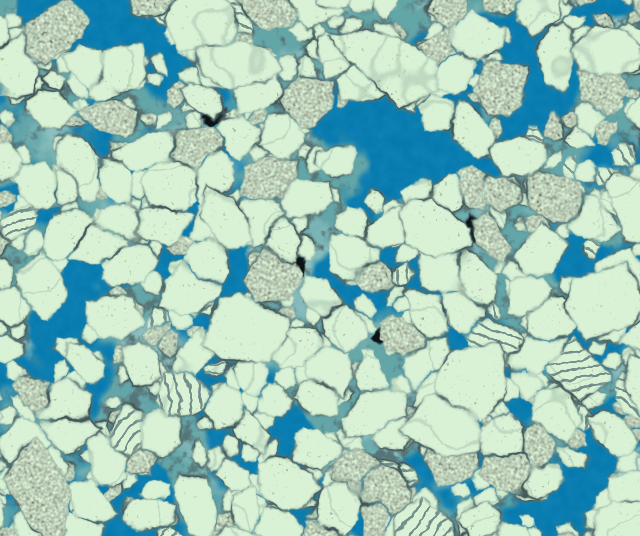
Reproduce this texture procedurally as a WebGL 2 fragment shader.

```glsl
#version 300 es
precision highp float;
// Thin section of a porous sandstone: pale angular grains in blue pores and teal cement.
// Three sizes of jittered polygon grains are packed by nearest signed distance, then
// laid over the pore fill with dusty rims, cracks, cleavage and a few opaque grains.
uniform vec2 u_resolution;
out vec4 fragColor;

const vec3 LIGHT = vec3(0.85, 0.95, 0.84);
const vec3 SHADE = vec3(0.64, 0.75, 0.67);
const vec3 DUST = vec3(0.63, 0.67, 0.60);
const vec3 BLUE = vec3(0.04, 0.49, 0.69);
const vec3 TEAL = vec3(0.39, 0.65, 0.66);
const vec3 PALE_TEAL = vec3(0.55, 0.75, 0.75);
const vec3 SLATE = vec3(0.34, 0.46, 0.47);
const vec3 INK = vec3(0.05, 0.07, 0.08);
const float LARGE_CELL = 0.19, MEDIUM_CELL = 0.084, SMALL_CELL = 0.043;
const float PORE_FREQ = 5.0, PORE_LEVEL = 0.26;
const float EDGE_SOFT = 0.0022, RIM_WIDTH = 0.0065, LINE_WIDTH = 0.0032;
const float DUSTY_SHARE = 0.2, CLEAVED_SHARE = 0.06, OPAQUE_SHARE = 0.014;
const float TAU = 6.28318;

vec3 hash3(vec2 p, float seed) {
  uvec3 v = uvec3(ivec3(vec3(floor(p), seed)) + 4096);
  v = v * 1664525u + 1013904223u;
  v.x += v.y * v.z; v.y += v.z * v.x; v.z += v.x * v.y;
  v ^= v >> 16u;
  v.x += v.y * v.z; v.y += v.z * v.x; v.z += v.x * v.y;
  return vec3(v >> 8u) / 16777216.0;
}

float cornerSlope(vec2 cell, vec2 offset) {
  return dot(hash3(cell, 0.0).xy * 2.0 - 1.0, offset);
}

float gradientNoise(vec2 p) {
  vec2 i = floor(p), f = p - i, e = vec2(1, 0);
  vec2 u = f * f * f * (f * (f * 6.0 - 15.0) + 10.0);
  return mix(mix(cornerSlope(i, f), cornerSlope(i + e, f - e), u.x),
             mix(cornerSlope(i + e.yx, f - e.yx), cornerSlope(i + 1.0, f - 1.0), u.x), u.y);
}

float fbm(vec2 p) {
  float sum = 0.0, amp = 1.0;
  for (int k = 0; k < 4; k++) {
    sum += amp * gradientNoise(p);
    p = mat2(1.6, 1.2, -1.2, 1.6) * p + 7.3;
    amp *= 0.5;
  }
  return sum;
}

vec2 direction(float a) { return vec2(cos(a), sin(a)); }

float poreField(vec2 p) { return gradientNoise(p * PORE_FREQ + 3.7); }

// Irregular convex polygon around a jittered cell centre
float polygon(vec2 p, vec2 id, float seed, vec2 radii) {
  vec3 h = hash3(id, seed);
  vec3 shape = hash3(id, seed + 1.0);
  vec2 q = p - id - 0.5 - (h.xy - 0.5) * 0.7;
  if (dot(q, q) > 1.5) return 1.0;
  vec2 axis = direction(h.z * TAU);
  float stretch = mix(0.74, 1.0, shape.y);
  q = vec2(dot(q, axis), dot(q, vec2(-axis.y, axis.x))) * vec2(stretch, 1.0 / stretch);
  float radius = mix(radii.x, radii.y, shape.x), d = -1.0;
  for (int k = 0; k < 7; k++) {
    vec3 side = hash3(id, seed + 2.0 + float(k));
    float a = (float(k) + 0.8 * (side.x - 0.5)) * TAU / 7.0;
    d = max(d, dot(q, direction(a)) - radius * mix(0.76, 1.1, side.y));
  }
  return d;
}

// Signed edge distance in x, traits of the nearest grain in yzw
vec4 packGrains(vec2 p, float cell, float seed, float keep, vec2 radii) {
  vec2 q = p / cell, base = floor(q);
  float near = 1.0, next = 1.0;
  vec3 traits = vec3(1);
  for (int n = 0; n < 9; n++) {
    vec2 id = base + vec2(n % 3 - 1, n / 3 - 1);
    vec3 t = hash3(id, seed + 20.0);
    if (t.z > keep || poreField((id + 0.5) * cell) > PORE_LEVEL) continue;
    float d = polygon(q, id, seed, radii);
    if (d < near) { next = near; near = d; traits = t; }
    else next = min(next, d);
  }
  return vec4(max(near, 0.5 * (near - next)) * cell + 0.0007, traits);
}

vec3 layGrain(vec3 col, vec4 grain, vec2 p, float dirt, float speck) {
  float edge = grain.x;
  if (edge > 0.012) return col;
  vec2 t = grain.yz;
  // Grain body: dust, fine cracks, cleavage
  float dusty = step(t.x, DUSTY_SHARE);
  vec3 body = mix(LIGHT, DUST, clamp(dusty * (0.5 + 1.1 * speck), 0.0, 1.0));
  body -= 0.22 * smoothstep(0.25, 0.6, speck) * dirt;
  float crack = 1.0 - smoothstep(0.0, 0.035, abs(gradientNoise(p * 11.0 + t * 40.0)));
  body = mix(body, SHADE, 0.5 * crack * step(0.55, t.y));
  float stripe = sin(dot(p, direction(t.y * TAU)) * 330.0 + 5.0 * gradientNoise(p * 15.0));
  float cleaved = step(DUSTY_SHARE, t.x) * step(t.x, DUSTY_SHARE + CLEAVED_SHARE);
  body = mix(body, SLATE, 0.8 * cleaved * smoothstep(0.5, 0.95, stripe));
  body = mix(body, SHADE, smoothstep(-RIM_WIDTH, 0.0, edge) * mix(0.35, 0.95, dirt));
  body = mix(body, INK, step(t.y, OPAQUE_SHARE));
  // Soft halo, body, then a broken dark outline
  col = mix(col, SLATE, (1.0 - smoothstep(0.0, 0.007, edge)) * 0.7 * dirt);
  col = mix(col, body, 1.0 - smoothstep(-EDGE_SOFT, EDGE_SOFT, edge));
  float outline = (1.0 - smoothstep(0.0, LINE_WIDTH, abs(edge))) * mix(0.15, 0.85, dirt);
  return mix(col, mix(SLATE, INK, 0.45 * dirt), outline);
}

void main() {
  vec2 uv = gl_FragCoord.xy / u_resolution.y;
  uv = mat2(0.92, 0.39, -0.39, 0.92) * uv;
  vec2 p = uv + 0.012 * vec2(gradientNoise(uv * 9.0), gradientNoise(uv * 9.0 + 31.0));
  p += 0.006 * vec2(gradientNoise(uv * 48.0), gradientNoise(uv * 48.0 + 17.0));
  p += 0.003 * vec2(gradientNoise(uv * 130.0), gradientNoise(uv * 130.0 + 23.0));
  float dirt = smoothstep(-0.25, 0.45, fbm(uv * 13.0 + 5.0));
  float speck = gradientNoise(uv * 170.0) + 0.5 * gradientNoise(uv * 80.0);

  // Pore fill: clear blue, or mottled teal cement
  float open = smoothstep(0.05, 0.3, poreField(p));
  float cement = smoothstep(-0.1, 0.12, fbm(uv * 5.0 + 17.0) + 0.1 - 0.55 * open);
  float mottle = fbm(uv * 42.0);
  vec3 fill = mix(TEAL, PALE_TEAL, smoothstep(0.0, 0.4, fbm(uv * 8.0 + 40.0)));
  fill = mix(fill, SLATE, smoothstep(-0.1, 0.5, mottle + 0.5 * (dirt - 0.5)));
  vec3 col = mix(BLUE + 0.03 * mottle, fill, cement);

  // Grains from small to large
  col = layGrain(col, packGrains(p, SMALL_CELL, 100.0, 0.72, vec2(0.32, 0.62)), p, dirt, speck);
  col = layGrain(col, packGrains(p, MEDIUM_CELL, 200.0, 0.93, vec2(0.4, 0.66)), p, dirt, speck);
  col = layGrain(col, packGrains(p, LARGE_CELL, 300.0, 0.4, vec2(0.27, 0.42)), p, dirt, speck);
  fragColor = vec4(clamp(col, 0.0, 1.0), 1.0);
}
```
